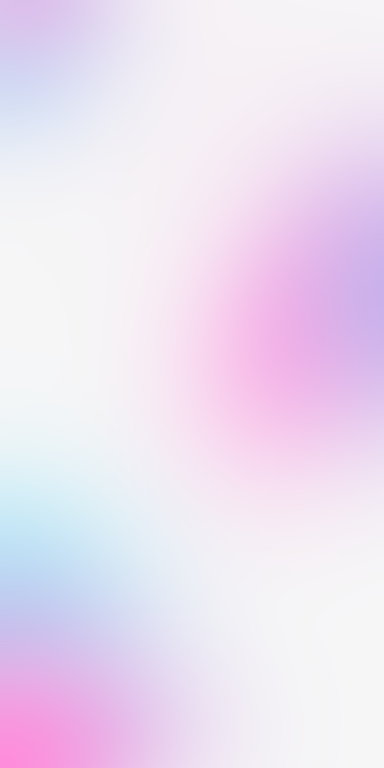
Reproduce this background procedurally as a Shadertoy shader.

```glsl
const vec3 PAPER    = vec3(0.965, 0.967, 0.968);
const vec3 BLUSH    = vec3(0.97, 0.93, 0.955);
const vec3 PINK     = vec3(1.0, 0.69, 0.90);
const vec3 VIOLET   = vec3(0.76, 0.68, 0.92);
const vec3 SKY      = vec3(0.80, 0.87, 0.96);
const vec3 LAVENDER = vec3(0.86, 0.74, 0.92);
const vec3 CYAN     = vec3(0.76, 0.93, 0.97);
const vec3 BLUE     = vec3(0.70, 0.78, 0.94);
const vec3 HOT_PINK = vec3(1.0, 0.55, 0.86);

const vec2 CANVAS   = vec2(1.0, 2.0);  // width and height in canvas units
const float LEAN    = 0.22;            // rightward slant of the pink cloud

// Elliptical Gaussian falloff, slanted by lean
float glow(vec2 p, vec2 center, vec2 radius, float lean) {
    vec2 q = p - center;
    q.x -= lean * q.y;
    q /= radius;
    return exp(-dot(q, q));
}

// Lays one soft colour over the previous ones
void tint(inout vec3 color, vec3 ink, float strength, vec2 p, vec2 center, vec2 radius) {
    color = mix(color, ink, strength * glow(p, center, radius, 0.0));
}

void mainImage(out vec4 fragColor, in vec2 fragCoord) {
    vec2 p = fragCoord / iResolution.xy * CANVAS;
    vec3 color = PAPER;

    // Pale wash across the top
    tint(color, BLUSH, 0.5, p, vec2(0.50, 1.75), vec2(0.45));

    // Upper left corner
    tint(color, SKY, 1.0, p, vec2(0.0, 1.85), vec2(0.28, 0.24));
    tint(color, LAVENDER, 0.95, p, vec2(0.06, 2.02), vec2(0.25, 0.20));

    // Right cloud with a violet rim
    color = mix(color, PINK, glow(p, vec2(0.80, 1.15), vec2(0.29, 0.375), LEAN));
    tint(color, VIOLET, 0.9, p, vec2(1.06, 1.24), vec2(0.30, 0.36));

    // Lower left corner, from cyan down to hot pink
    tint(color, CYAN, 1.0, p, vec2(0.0, 0.52), vec2(0.34, 0.27));
    tint(color, BLUE, 0.9, p, vec2(0.0, 0.33), vec2(0.34, 0.24));
    tint(color, LAVENDER, 1.0, p, vec2(0.10, 0.10), vec2(0.40, 0.25));
    tint(color, HOT_PINK, 0.98, p, vec2(0.0, 0.0), vec2(0.30, 0.25));

    fragColor = vec4(color, 1.0);
}
```
